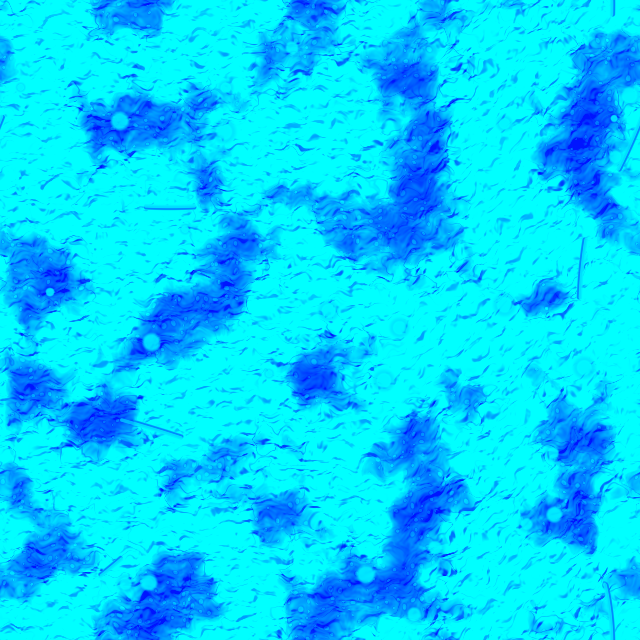
This texture is drawn by a WebGL 1 fragment shader. Its source:

```glsl
precision highp float;
// Weathered ground in cyan and blue: ragged deep hollows, fine embossed grit,
// jagged cracks, small pebbles and a few stray fibres. Depths from wrapping
// noise are summed and mapped to the green channel.

uniform vec2 u_resolution;

const float TAU = 6.2831853;
const vec3 SURFACE_COLOR = vec3(0.0, 1.0, 1.0);
const vec3 DEEP_COLOR = vec3(0.0, 0.08, 1.0);
const vec2 HOLLOW_PERIOD = vec2(7.0);
const float HOLLOW_LEVEL = 0.24;      // in standard deviations of the noise
const float HOLLOW_SLOPE = 0.72;
const float HOLLOW_MAX = 0.92;
const float COARSE_WARP = 0.003;
const float FINE_WARP = 0.0028;
const vec2 GRIT_PERIOD = vec2(34.0, 54.0);
const vec2 SLANT_PERIOD = vec2(23.0, 38.0);
const vec2 LIGHT_STEP = vec2(-0.0014, 0.0034);
const float GRIT_DEPTH = 0.7;
const vec2 CRACK_PERIOD = vec2(20.0, 30.0);
const float CRACK_DEPTH = 0.34;
const float GRAIN_COUNT = 72.0;
const float PEBBLE_COUNT = 18.0;
const float FIBRE_COUNT = 5.0;
const float FIBRE_SHARE = 0.5;
const float FIBRE_WIDTH = 0.0036;

float hash(vec2 cell) {
  return fract(sin(dot(cell, vec2(127.1, 311.7))) * 43758.5453);
}

vec2 wrapCell(vec2 cell, vec2 period) {
  return floor(mod(cell + 0.5, period)) + 0.37 * period;
}

float cornerSlope(vec2 cell, vec2 offset, vec2 period) {
  float angle = TAU * hash(wrapCell(cell, period));
  return dot(vec2(cos(angle), sin(angle)), offset);
}

// Wrapping gradient noise, scaled to a standard deviation near one.
float noise(vec2 uv, vec2 period) {
  vec2 p = uv * period;
  vec2 cell = floor(p);
  vec2 f = p - cell;
  vec2 w = f * f * f * (f * (f * 6.0 - 15.0) + 10.0);
  vec2 e = vec2(1.0, 0.0);
  float low = mix(cornerSlope(cell, f, period), cornerSlope(cell + e, f - e, period), w.x);
  float high = mix(cornerSlope(cell + e.yx, f - e.yx, period),
                   cornerSlope(cell + 1.0, f - 1.0, period), w.x);
  return 4.7 * mix(low, high, w.y);
}

float fbm(vec2 uv, vec2 period, int octaves) {
  float sum = 0.0;
  float gain = 0.87;
  for (int i = 0; i < 6; i++) {
    if (i >= octaves) break;
    sum += gain * noise(uv, period);
    period *= 2.0;
    gain *= 0.5;
  }
  return sum;
}

// Grit runs level at the left and slants at the right; the integer shear wraps.
float gritHeight(vec2 uv) {
  float slanted = smoothstep(0.1, 0.7, cos(TAU * (uv.x - 0.8)));
  float level = fbm(uv, GRIT_PERIOD, 3);
  float slant = fbm(vec2(uv.x + uv.y, uv.y - uv.x), SLANT_PERIOD, 3);
  return mix(level, slant, slanted);
}

// Round stones, one per chosen cell: x is the stone, y its dark rim.
vec2 stones(vec2 uv, float count, float share) {
  vec2 p = uv * count;
  vec2 result = vec2(0.0);
  for (int j = -1; j <= 1; j++) {
    for (int i = -1; i <= 1; i++) {
      vec2 cell = floor(p) + vec2(float(i), float(j));
      vec2 id = wrapCell(cell, vec2(count));
      vec2 center = cell + 0.15 + 0.7 * vec2(hash(id + 3.1), hash(id + 7.7));
      float radius = mix(0.1, 0.32, hash(id + 5.3));
      float chosen = step(hash(id + 9.2), share);
      float d = length(p - center) / radius;
      float stone = 1.0 - smoothstep(0.6, 1.0, d);
      float rim = smoothstep(0.7, 1.0, d) * (1.0 - smoothstep(1.0, 1.6, d));
      result = max(result, chosen * vec2(stone, rim));
    }
  }
  return result;
}

// Thin, slightly bowed fibres: x is the pale core, y the shadow beside it.
vec2 fibres(vec2 uv) {
  vec2 result = vec2(0.0);
  for (int j = -1; j <= 1; j++) {
    for (int i = -1; i <= 1; i++) {
      vec2 cell = floor(uv * FIBRE_COUNT) + vec2(float(i), float(j));
      vec2 id = wrapCell(cell, vec2(FIBRE_COUNT));
      vec2 q = uv - (cell + vec2(hash(id + 1.3), hash(id + 2.9))) / FIBRE_COUNT;
      float angle = TAU * hash(id + 4.1);
      vec2 along = vec2(cos(angle), sin(angle));
      float halfLength = mix(0.02, 0.055, hash(id + 6.7));
      float x = dot(q, along);
      float y = dot(q, vec2(-along.y, along.x)) + 3.0 * (hash(id + 8.3) - 0.5) * x * x;
      float past = max(abs(x) - halfLength, 0.0);
      float core = 1.0 - smoothstep(0.5, 1.0, length(vec2(past, y)) / FIBRE_WIDTH);
      float side = length(vec2(past, y - 0.7 * FIBRE_WIDTH)) / FIBRE_WIDTH;
      float shadow = 1.0 - smoothstep(0.5, 1.2, side);
      result = max(result, step(hash(id + 5.9), FIBRE_SHARE) * vec2(core, shadow));
    }
  }
  return result;
}

void main() {
  vec2 uv = gl_FragCoord.xy / u_resolution;
  vec2 ruffle = FINE_WARP * vec2(noise(uv, vec2(31.0)), noise(uv, vec2(37.0)));
  vec2 sway = COARSE_WARP * vec2(noise(uv, vec2(9.0)), noise(uv, vec2(11.0)));

  // Hollows with ragged edges
  float basin = fbm(uv + sway + ruffle, HOLLOW_PERIOD, 6);
  float hollow = HOLLOW_MAX * (1.0 - exp(-HOLLOW_SLOPE * max(basin - HOLLOW_LEVEL, 0.0)));
  float inside = smoothstep(0.05, 0.35, hollow);
  float nearby = smoothstep(-0.9, 0.5, basin);

  // Grit lit from one side, patchy and stronger near the hollows
  vec2 gritUv = uv + ruffle;
  float slope = gritHeight(gritUv) - gritHeight(gritUv + LIGHT_STEP);
  float patchy = smoothstep(-1.5, 1.2, noise(uv, vec2(15.0)));
  float strength = GRIT_DEPTH * mix(0.55, 1.0, nearby) * mix(0.6, 1.1, patchy);
  float grit = strength * smoothstep(0.4, 1.7, slope);
  float depth = hollow + grit * (1.0 - 0.6 * inside);
  depth += 0.09 * inside * clamp(slope, -2.0, 1.5);

  // Jagged cracks around the hollows
  float ridge = 1.0 - smoothstep(0.0, 0.3, abs(fbm(gritUv, CRACK_PERIOD, 3)));
  depth += CRACK_DEPTH * ridge * nearby * patchy * (1.0 - 0.5 * inside);

  // Grains in the hollows, larger pale pebbles, fibres
  vec2 grain = stones(uv + 0.5 * ruffle, GRAIN_COUNT, 0.5);
  depth += inside * (0.08 * grain.y - 0.14 * grain.x);
  vec2 pebble = stones(uv, PEBBLE_COUNT, 0.07);
  depth = mix(depth + 0.1 * pebble.y, 0.05, 0.85 * pebble.x);
  vec2 fibre = fibres(uv);
  depth = mix(max(depth, 0.5 * fibre.y), 0.08 + 0.3 * hollow, 0.85 * fibre.x);

  gl_FragColor = vec4(mix(SURFACE_COLOR, DEEP_COLOR, clamp(depth, 0.0, 1.0)), 1.0);
}
```
